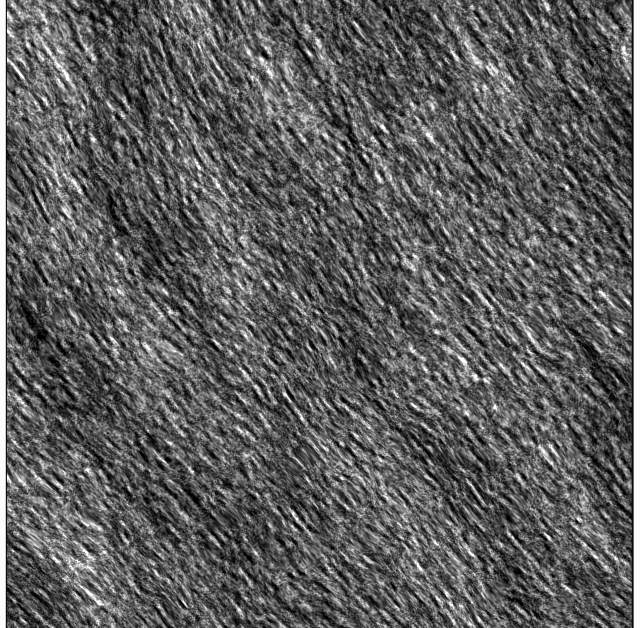
Give the GLSL for this texture, as a Shadertoy shader.

```glsl
// Grey streaked relief: slanting crisp grain over long curved ridges, between pale side margins.

const float MEAN_GREY = 0.345;
const float CONTRAST = 0.178;
const float HIGHLIGHT_SKEW = 0.018;

// Cells per canvas height: x across the grain, y along it
const vec2 RIDGE_FREQ = vec2(14.0, 2.6);
const vec2 FOLD_FREQ = vec2(38.0, 9.0);
const vec2 STREAK_FREQ = vec2(150.0, 52.0);
const vec2 FIBRE_FREQ = vec2(290.0, 100.0);
const vec2 SPECKLE_FREQ = vec2(500.0, 340.0);

// Share of each layer; the squares add up to about one
const float RIDGE_GAIN = 0.28;
const float FOLD_GAIN = 0.23;
const float STREAK_GAIN = 0.63;
const float FIBRE_GAIN = 0.48;
const float SPECKLE_GAIN = 0.48;

// How much steeper each layer runs than the grain
const float RIDGE_SLANT = 0.14;
const float FOLD_SLANT = 0.10;
const float FIBRE_SLANT = -0.06;

// Margins as parts of the canvas width
const float FIELD_LEFT = 0.0090;
const float FIELD_RIGHT = 0.9900;
const float LEFT_RULE = 0.0018;
const float RIGHT_RULE = 0.0030;
const float MARGIN_GREY = 0.99;
const float RULE_GREY = 0.03;

// Integer hash of a lattice cell, 0 to 1
float hash(ivec2 cell, uint seed) {
    uint h = uint(cell.x) * 1597334673u ^ uint(cell.y) * 3812015801u ^ seed * 2654435769u;
    h = (h ^ (h >> 16)) * 2146121005u;
    h = (h ^ (h >> 15)) * 2221713035u;
    h ^= h >> 16;
    return float(h >> 8) / 16777216.0;
}

// Value noise scaled to zero mean and unit deviation
float noise(vec2 p, uint seed) {
    ivec2 cell = ivec2(floor(p));
    vec2 w = fract(p);
    w = w * w * (3.0 - 2.0 * w);
    float low = mix(hash(cell, seed), hash(cell + ivec2(1, 0), seed), w.x);
    float high = mix(hash(cell + ivec2(0, 1), seed), hash(cell + ivec2(1, 1), seed), w.x);
    return (mix(low, high, w.y) - 0.5) * 4.66;
}

// Side-lit noise: each crest gets a bright flank and a dark one
float litNoise(vec2 p, uint seed) {
    return 0.93 * (noise(p, seed) - noise(p + vec2(0.7, 0.0), seed));
}

// Grain coordinates: x across, y along; the flow is steeper towards the top
vec2 grainSpace(vec2 p) {
    float across = 0.75 * p.x + 0.71 * p.y - 0.13 * p.y * p.y;
    float along = 0.60 * p.x - 0.80 * p.y;
    across += 0.0070 * noise(p * 5.0, 1u) + 0.0012 * noise(p * 23.0, 2u);
    along += 0.0040 * noise(p * 31.0, 3u);
    return vec2(across, along);
}

vec2 slant(vec2 g, float amount) {
    return vec2(g.x + amount * g.y, g.y);
}

float reliefLevel(vec2 p) {
    vec2 g = grainSpace(p);
    float level = RIDGE_GAIN * litNoise(slant(g, RIDGE_SLANT) * RIDGE_FREQ, 4u);
    level += FOLD_GAIN * noise(slant(g, FOLD_SLANT) * FOLD_FREQ, 5u);
    level += STREAK_GAIN * litNoise(g * STREAK_FREQ, 6u);
    level += FIBRE_GAIN * noise(slant(g, FIBRE_SLANT) * FIBRE_FREQ, 7u);
    level += SPECKLE_GAIN * noise(g * SPECKLE_FREQ, 8u);
    return level;
}

// Soft-edged coverage of the span from a to b
float span(float x, float a, float b, float soft) {
    return smoothstep(a - soft, a + soft, x) * (1.0 - smoothstep(b - soft, b + soft, x));
}

void mainImage(out vec4 fragColor, in vec2 fragCoord) {
    vec2 p = fragCoord / iResolution.y;
    float x = fragCoord.x / iResolution.x;
    float soft = 0.6 / iResolution.x;

    // Skewed tone curve: many mid greys, few bright glints
    float s = reliefLevel(p);
    float grey = clamp(MEAN_GREY + CONTRAST * s + HIGHLIGHT_SKEW * s * s, 0.0, 1.0);

    // Dark rules and pale margins
    float inner = span(x, FIELD_LEFT + LEFT_RULE, FIELD_RIGHT - RIGHT_RULE, soft);
    float outer = span(x, FIELD_LEFT, FIELD_RIGHT, soft);
    grey = mix(RULE_GREY, grey, inner);
    grey = mix(MARGIN_GREY, grey, outer);

    fragColor = vec4(vec3(grey), 1.0);
}
```
